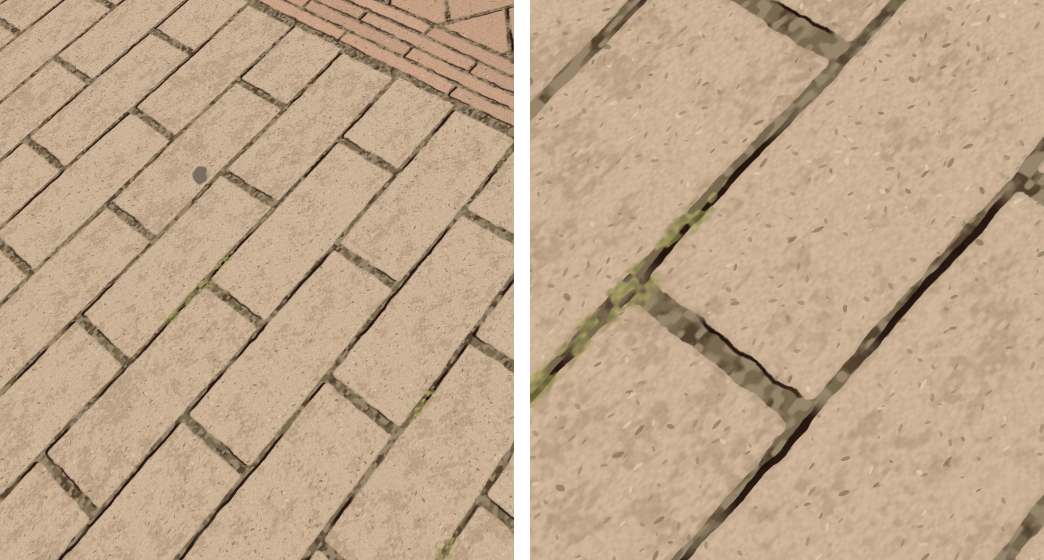
Left: the whole. Right: its middle third, enlarged.
A Shadertoy shader for this texture:

```glsl
const mat3 GROUND = mat3(0.285, 0.3138, 0.095, 0.0742, -0.0977, -0.0495, 0.4922, 0.6315, 1.0);
const vec2 PAVER_HALF = vec2(0.957, 0.467);   // one unit is the width of a row
const float FIELD_END = 2.0;
const float BORDER_START = 2.07;
const float BORDER_ROW = 0.19;
const float BORDER_END = BORDER_START + 4.0 * BORDER_ROW;
const float HERRING_SCALE = 1.3;
const float EDGE_WEAR = 0.04;
const vec2 SHADOW_OFFSET = vec2(0.012, 0.03);
const vec3 STAIN = vec3(0.358, 0.687, 0.014); // centre and radius on the canvas
const vec3 CLAY = vec3(0.80, 0.70, 0.59);
const vec3 CLAY_SHADE = vec3(0.73, 0.63, 0.52);
const vec3 RED_CLAY = vec3(0.79, 0.63, 0.52);
const vec3 GRIT = vec3(0.59, 0.52, 0.42);
const vec3 SOIL = vec3(0.47, 0.41, 0.31);
const vec3 DAMP_SOIL = vec3(0.33, 0.26, 0.19);
const vec3 SHADOW = vec3(0.11, 0.05, 0.03);
const vec3 MOSS = vec3(0.58, 0.56, 0.32);
const vec3 STAIN_COLOR = vec3(0.42, 0.38, 0.34);

float hash(vec2 p) {
    return fract(sin(dot(p, vec2(127.1, 311.7))) * 43758.5453);
}

float noise(vec2 p) {
    vec2 i = floor(p), f = fract(p);
    f = f * f * (3.0 - 2.0 * f);
    return mix(mix(hash(i), hash(i + vec2(1, 0)), f.x),
               mix(hash(i + vec2(0, 1)), hash(i + vec2(1, 1)), f.x), f.y);
}

float fbm(vec2 p) {
    float sum = 0.0, amp = 0.5;
    for (int i = 0; i < 4; i++) {
        sum += amp * noise(p);
        p = p * 2.1 + 17.3;
        amp *= 0.5;
    }
    return sum;
}

float boxDist(vec2 p, vec2 halfSize, float radius) {
    vec2 e = abs(p) - halfSize + radius;
    return length(max(e, 0.0)) + min(max(e.x, e.y), 0.0) - radius;
}

// Signed distance to the nearest brick (x) and its identity (yz)
vec3 paving(vec2 q) {
    if (q.x < BORDER_START) {                 // running bond
        float row = floor(q.y);
        float x = q.x + 1.0 - mod(row, 2.0);
        float d = boxDist(vec2(mod(x, 2.0) - 1.0, fract(q.y) - 0.5), PAVER_HALF, 0.03);
        return vec3(max(d, q.x - FIELD_END), floor(x * 0.5), row);
    }
    if (q.x < BORDER_END) {                   // thin bricks on edge
        float t = (q.x - BORDER_START) / BORDER_ROW;
        float y = q.y + 1.2 - 1.05 * mod(floor(t), 2.0);
        vec2 p = vec2((fract(t) - 0.5) * BORDER_ROW, mod(y, 2.0) - 1.0);
        return vec3(boxDist(p, vec2(0.5 * BORDER_ROW - 0.018, 0.975), 0.015), floor(t) + 50.0, floor(y * 0.5));
    }
    vec2 h = vec2(q.x + q.y, q.x - q.y) * 0.7071 * HERRING_SCALE + 0.3; // herringbone
    vec2 cell = floor(h), p = h - cell;
    float k = mod(cell.x - cell.y, 4.0);
    bool lying = k < 1.5;
    vec2 shift = lying ? vec2(k, 0.0) : vec2(0.0, 3.0 - k);
    p += shift;
    vec2 size = lying ? vec2(1.0, 0.5) : vec2(0.5, 1.0);
    float d = boxDist(p - size, size - 0.04, 0.03) / HERRING_SCALE;
    return vec3(max(d, BORDER_END + 0.03 - q.x), cell - shift + 90.0);
}

// Scattered, randomly turned oval marks
float specks(vec2 q, float scale, float share, float px) {
    vec2 cell = floor(q * scale);
    vec2 o = fract(q * scale) - 0.3 - 0.4 * vec2(hash(cell + 7.3), hash(cell + 3.1));
    float a = 6.283 * hash(cell + 11.7);
    o = mat2(cos(a), -sin(a), sin(a), cos(a)) * o * vec2(1.0, 2.2);
    float r = mix(0.10, 0.26, hash(cell + 5.9));
    return step(hash(cell), share) * (1.0 - smoothstep(-px * scale, px * scale, length(o) - r));
}

void mainImage(out vec4 fragColor, in vec2 fragCoord) {
    vec2 uv = fragCoord / iResolution.y;
    vec3 g = inverse(GROUND) * vec3(uv, 1.0);
    vec2 q = g.xy / g.z * vec2(2.0, 1.0);
    float px = 0.5 * length(fwidth(q));

    // Slightly uneven laying and chipped edges
    vec2 bent = q + 0.025 * (vec2(noise(q * 1.7), noise(q * 1.7 + 40.0)) - 0.5);
    float chip = EDGE_WEAR * (fbm(q * 9.0) - 0.47);
    vec3 brick = paving(bent);
    float d = brick.x + chip;

    // Brick faces
    float tone = hash(brick.yz);
    float mottled = fbm(q * 8.0 + tone * 20.0) + 0.12 * (tone - 0.5) + 0.5 * (noise(q * 42.0) - 0.5);
    vec3 face = mix(CLAY, CLAY_SHADE, smoothstep(0.42, 0.74, mottled));
    face = mix(face, RED_CLAY * (0.94 + 0.08 * tone), 0.85 * step(FIELD_END + 0.04, bent.x));
    face *= 1.0 + 0.09 * (noise(q * 80.0) - 0.5);
    face = mix(face, GRIT, 0.65 * specks(q, 16.0, 0.30, px));
    face = mix(face, SOIL, 0.6 * specks(q + 5.3, 12.0, 0.12, px));
    face = mix(face, vec3(0.90, 0.83, 0.72), 0.6 * specks(q + 9.1, 14.0, 0.10, px));
    face *= 1.0 - 0.05 * smoothstep(-0.03, 0.0, d);

    // Joints: soil, grit and broken shadow
    vec3 joint = mix(DAMP_SOIL, SOIL, smoothstep(0.25, 0.5, fbm(q * 14.0)));
    joint = mix(joint, GRIT, smoothstep(0.4, 0.7, noise(q * 30.0)));
    float shaded = 1.0 - smoothstep(-px, px, paving(bent + SHADOW_OFFSET).x + chip);
    joint = mix(joint, SHADOW, 0.9 * shaded * smoothstep(0.4, 0.65, noise(q * vec2(3.5, 4.0) + 8.0)));
    vec3 color = mix(face, joint, smoothstep(-px, px, d));

    // Moss tufts along the joints, and one stain
    float patchy = smoothstep(0.84, 0.92, noise(q * 1.4 + 31.0)) * smoothstep(0.4, 0.6, noise(q * 30.0));
    color = mix(color, MOSS * (0.75 + 0.5 * noise(q * 50.0)), 0.7 * patchy * smoothstep(-0.04, 0.0, d));
    float blot = length(uv - STAIN.xy) - STAIN.z * (0.6 + 0.8 * noise(uv * 90.0));
    color = mix(color, STAIN_COLOR, 0.85 * (1.0 - smoothstep(-0.002, 0.002, blot)));
    fragColor = vec4(color, 1.0);
}
```
